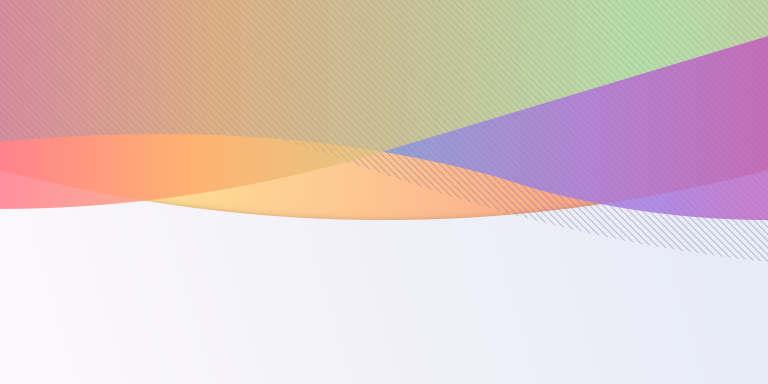
Reproduce this background procedurally as a Shadertoy shader.

```glsl
// Overlapping translucent colour waves with fine diagonal hatching above a pale backdrop.

// Geometry, in canvas heights: x runs 0..2, depth runs down from the top.
const float ARC_DEPTH = 0.573;
const float ARC_BEND = 0.13;
const float HATCH_PERIOD = 0.0177;
const float HATCH_HALF_WIDTH = 0.13;
const float SHADOW_SIZE = 0.007;
const float SHADOW_STRENGTH = 0.28;

// Palette, left to right within each layer.
const vec3 PAPER_LEFT = vec3(0.985, 0.975, 0.985);
const vec3 PAPER_MID = vec3(0.945, 0.942, 0.976);
const vec3 PAPER_RIGHT = vec3(0.908, 0.925, 0.966);
const vec3 ROSE = vec3(0.84, 0.55, 0.62);
const vec3 TAN = vec3(0.87, 0.69, 0.52);
const vec3 OLIVE = vec3(0.79, 0.76, 0.59);
const vec3 GREEN = vec3(0.72, 0.87, 0.66);
const vec3 CORAL = vec3(1.00, 0.51, 0.55);
const vec3 ORANGE = vec3(1.00, 0.70, 0.44);
const vec3 GOLD = vec3(0.89, 0.78, 0.52);
const vec3 PINK = vec3(1.00, 0.56, 0.62);
const vec3 PINK_END = vec3(0.98, 0.68, 0.58);
const vec3 YELLOW = vec3(1.00, 0.87, 0.58);
const vec3 PEACH = vec3(0.99, 0.765, 0.57);
const vec3 SALMON = vec3(0.99, 0.64, 0.53);
const vec3 BLUE = vec3(0.58, 0.63, 0.84);
const vec3 VIOLET = vec3(0.71, 0.51, 0.82);
const vec3 MAGENTA = vec3(0.77, 0.43, 0.72);
const vec3 LAVENDER = vec3(0.69, 0.55, 0.90);
const vec3 ORCHID = vec3(0.78, 0.50, 0.81);
const vec3 SHADOW_TINT = vec3(0.62, 0.45, 0.32);
const vec3 HATCH_INK = vec3(0.45, 0.42, 0.55);

// Three-colour ramp along x.
vec3 ramp(float x, vec3 a, vec3 b, vec3 c, vec3 stops) {
    vec3 ab = mix(a, b, clamp((x - stops.x) / (stops.y - stops.x), 0.0, 1.0));
    return mix(ab, c, clamp((x - stops.y) / (stops.z - stops.y), 0.0, 1.0));
}

// Parabola on the left that continues as a straight rise on the right.
float risingDepth(float x) {
    float bend = min(x, 1.0);
    return 0.544 - 0.15 * bend * bend - 0.3 * max(x - 1.0, 0.0);
}

// Crest on the left blending into a trough at the right edge.
float fallingDepth(float x) {
    float t = x - 0.417;
    float s = 2.0 - x;
    float crest = 0.349 + t * t * (0.125 + 0.023 * t);
    float trough = 0.573 - 0.22 * s * s;
    return mix(crest, trough, smoothstep(1.25, 1.45, x));
}

float arcDepth(float x) {
    return ARC_DEPTH - ARC_BEND * (x - 1.0) * (x - 1.0);
}

// Lower limit of the hatching.
float hatchDepth(float x) {
    float s = 2.0 - x;
    float curved = min(s, 0.9);
    float sweep = 0.682 - curved * (0.1 + 0.13 * curved) - 0.334 * max(s - 0.9, 0.0);
    return max(sweep, fallingDepth(x));
}

void mainImage(out vec4 fragColor, in vec2 fragCoord) {
    float x = 2.0 * fragCoord.x / iResolution.x;
    float depth = 1.0 - fragCoord.y / iResolution.y;
    float pixel = 1.0 / iResolution.y;

    // Coverage above each curve.
    float arcGap = arcDepth(x) - depth;
    float aboveArc = clamp(0.5 + arcGap / pixel, 0.0, 1.0);
    float aboveRise = clamp(0.5 + (risingDepth(x) - depth) / pixel, 0.0, 1.0);
    float aboveFall = clamp(0.5 + (fallingDepth(x) - depth) / pixel, 0.0, 1.0);
    float aboveHatch = clamp(0.5 + (hatchDepth(x) - depth) / pixel, 0.0, 1.0);

    // Backdrop and the shaded lens resting on it.
    vec3 paper = ramp(x + 0.3 * (0.75 - depth), PAPER_LEFT, PAPER_MID, PAPER_RIGHT, vec3(0.0, 1.0, 1.9));
    vec3 lens = ramp(x, YELLOW, PEACH, SALMON, vec3(0.4, 1.0, 1.58));
    lens = mix(lens, SHADOW_TINT, SHADOW_STRENGTH * exp(-max(arcGap, 0.0) / SHADOW_SIZE));
    vec3 lower = mix(paper, lens, aboveArc);

    // Side ribbons, paler where they hang below the arc.
    vec3 warm = ramp(x, CORAL, ORANGE, GOLD, vec3(0.0, 0.5, 1.0));
    vec3 warmTail = mix(PINK, PINK_END, clamp(x / 0.38, 0.0, 1.0));
    vec3 cool = ramp(x, BLUE, VIOLET, MAGENTA, vec3(1.0, 1.56, 2.0));
    vec3 coolTail = mix(LAVENDER, ORCHID, smoothstep(1.65, 2.0, x));
    warm = mix(warmTail, warm, aboveArc);
    cool = mix(coolTail, cool, aboveArc);

    // Upper field.
    vec3 upper = ramp(x, ROSE, TAN, OLIVE, vec3(0.0, 0.56, 1.04));
    upper = mix(upper, GREEN, clamp((x - 1.04) / 0.6, 0.0, 1.0));
    upper = mix(upper, OLIVE, 0.3 * smoothstep(1.68, 2.0, x));

    // Weighted regions share the same smoothed edges.
    float upperArea = min(aboveRise, aboveFall);
    float warmArea = max(aboveRise - aboveFall, 0.0);
    float coolArea = max(aboveFall - aboveRise, 0.0);
    float lowerArea = 1.0 - max(aboveRise, aboveFall);
    vec3 color = upper * upperArea + warm * warmArea + cool * coolArea + lower * lowerArea;

    // Diagonal hatching, stronger over the lens and paper.
    float fromLine = abs(fract((x - depth) / HATCH_PERIOD) - 0.5);
    float soft = 0.7 * pixel / HATCH_PERIOD;
    float line = 1.0 - smoothstep(HATCH_HALF_WIDTH - soft, HATCH_HALF_WIDTH + soft, fromLine);
    float ink = mix(0.15, 0.32, lowerArea);
    color = mix(color, HATCH_INK, ink * line * aboveHatch);

    fragColor = vec4(color, 1.0);
}
```
